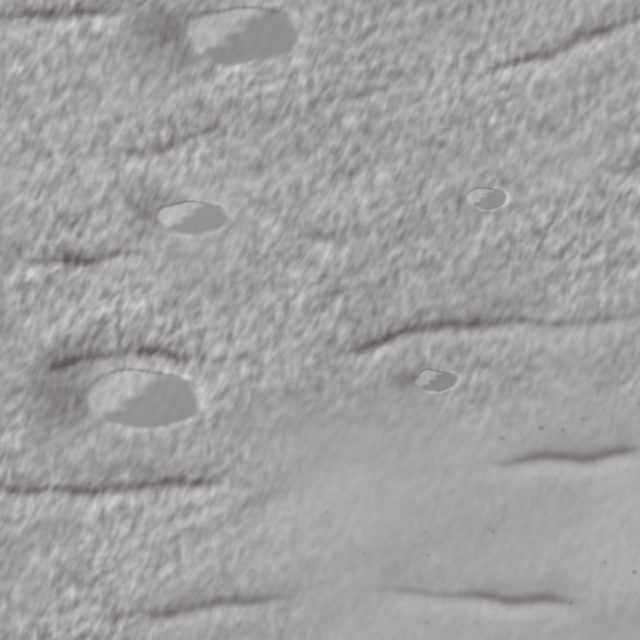
Write a WebGL 2 fragment shader that draws this texture.

```glsl
#version 300 es
precision highp float;

uniform vec2 u_resolution;
out vec4 outColor;

#define BASE_TONE 0.632
#define GRAIN_SCALE vec2(78.0, 40.0)
#define GRAIN_AMOUNT 0.17
#define LUMP_AMOUNT 0.26
#define STAIN_AMOUNT 0.10
#define SCARP_COUNT 6
#define SCARP_DEPTH 0.15
#define CRATER_COUNT 5
#define LIGHT_DIR vec2(0.87, -0.5)

vec2 hashGradient(vec2 cell) {
    vec3 h = fract(vec3(cell.xyx) * vec3(0.1031, 0.1030, 0.0973));
    h += dot(h, h.yzx + 33.33);
    return 2.0 * fract((h.xx + h.yz) * h.zy) - 1.0;
}

float gradientNoise(vec2 p) {
    vec2 i = floor(p), f = p - i;
    vec2 u = f * f * f * (f * (f * 6.0 - 15.0) + 10.0);
    vec2 e = vec2(1.0, 0.0);
    float a = dot(hashGradient(i), f);
    float b = dot(hashGradient(i + e), f - e);
    float c = dot(hashGradient(i + e.yx), f - e.yx);
    float d = dot(hashGradient(i + 1.0), f - 1.0);
    return mix(mix(a, b, u.x), mix(c, d, u.x), u.y);
}

float fbm(vec2 p) {
    float sum = 0.0, weight = 0.55;
    for (int i = 0; i < 4; i++) {
        sum += weight * gradientNoise(p);
        p = mat2(1.6, 1.2, -1.2, 1.6) * p + 17.3;
        weight *= 0.5;
    }
    return sum;
}

float bump(float x, float width) {
    return exp(-x * x / (width * width));
}

// Lumpy ground, stretched along the rising ridges
float groundHeight(vec2 p) {
    p.y -= 0.28 * p.x;
    return fbm(p * vec2(9.0, 17.0) + 4.0);
}

// Steep short streaks of fine rubble
float grain(vec2 p) {
    p += 0.008 * vec2(gradientNoise(p * 14.0), gradientNoise(p * 14.0 + 40.0));
    vec2 q = vec2(dot(p, vec2(0.9, -0.43)), dot(p, vec2(0.43, 0.9)));
    return gradientNoise(q * GRAIN_SCALE)
         + 0.5 * gradientNoise(q * GRAIN_SCALE * 1.8 + 60.0);
}

// Broken dark cracks with a lit lower lip
float scarps(vec2 p) {
    float tone = 0.0;
    for (int i = 0; i < SCARP_COUNT; i++) {
        float k = float(i);
        float bend = (0.04 + 0.035 * k) * p.x * p.x;
        float wander = 0.07 * gradientNoise(vec2(p.x * 2.6, k * 7.7 + 0.4))
                     + 0.012 * gradientNoise(vec2(p.x * 17.0, k * 5.3 + 0.6));
        float d = p.y - (0.05 + 0.185 * k + bend + wander);
        float present = smoothstep(-0.18, 0.2, gradientNoise(vec2(p.x * 4.5 + 3.0 * k, k * 3.1 + 0.3)));
        float width = 0.0045 + 0.004 * present;
        tone += present * SCARP_DEPTH * (0.38 * bump(d + 0.02, 0.016) - bump(d, width)
              - 0.28 * bump(d - 0.012, 0.02));
    }
    return tone;
}

// Flattened craters; returns tone and how much of the rubble is covered
vec2 craters(vec2 p) {
    vec2 result = vec2(0.0);
    for (int i = 0; i < CRATER_COUNT; i++) {
        float row = float(i / 2), odd = float(i % 2);
        vec2 center = vec2(0.22 + 0.46 * odd + 0.08 * row, 0.375 + 0.285 * row + 0.03 * odd);
        float size = mix(0.073 + 0.02 * cos(3.1416 * row), 0.033, odd);
        vec2 q = (p - center) / (size * vec2(1.0, 0.5));
        float r = length(q) + 0.3 * gradientNoise(q * 1.4 + 9.0 * float(i));
        float inside = 1.0 - smoothstep(0.86, 1.04, r);

        // Lit left wall against the shaded flat floor
        float edge = q.x - 0.6 * q.y + 0.35 * gradientNoise(q * 2.5 + 5.0);
        float shade = smoothstep(-0.4, -0.05, edge);
        float tone = inside * mix(0.055, -0.075, shade);

        // Rim, upper shadow line and stain on the far side
        tone += 0.07 * bump(r - 1.1, 0.13) * smoothstep(-0.9, 0.8, q.x - 0.6 * q.y);
        tone -= 0.09 * bump(r - 1.0, 0.08) * smoothstep(0.2, 0.9, q.y);
        float stain = length((q - vec2(-1.3, 0.25)) * vec2(1.2, 0.7));
        tone -= (1.0 - inside) * (0.15 - 0.07 * odd) * bump(stain, 0.75);
        result += vec2(tone, inside * mix(0.4, 0.85, shade));
    }
    return result;
}

void main() {
    vec2 p = gl_FragCoord.xy / min(u_resolution.x, u_resolution.y);

    // Smooth plain at the lower right, rough ground elsewhere
    float drift = 0.25 * gradientNoise(p * 3.0 + 11.0);
    float plain = (1.0 - smoothstep(0.3, 0.45, p.y + 0.3 * drift))
                * smoothstep(0.18, 0.5, p.x + drift);
    vec2 crater = craters(p);
    float patches = 1.0 + 0.9 * gradientNoise(p * 5.0 + 21.0);
    float rough = mix(patches, 0.22, plain) * (1.0 - min(crater.y, 1.0));

    float slope = groundHeight(p) - groundHeight(p + 0.012 * LIGHT_DIR);
    float tone = BASE_TONE + 0.012 * plain;
    tone += LUMP_AMOUNT * rough * slope;
    tone += GRAIN_AMOUNT * rough * grain(p);
    tone += scarps(p) + crater.x;

    // Broad stains, sloping bands and sparse pits
    tone += STAIN_AMOUNT * fbm(vec2(p.x * 2.5, (p.y - 0.2 * p.x) * 6.0) + 31.0);
    tone -= 0.09 * plain * smoothstep(0.38, 0.65, gradientNoise(p * 62.0 + 8.0));

    tone = clamp(tone, 0.36, 0.82);
    float warmth = 0.004 + 0.05 * max(0.6 - tone, 0.0);
    outColor = vec4(tone + warmth, tone - 0.002, tone - 0.004, 1.0);
}
```
